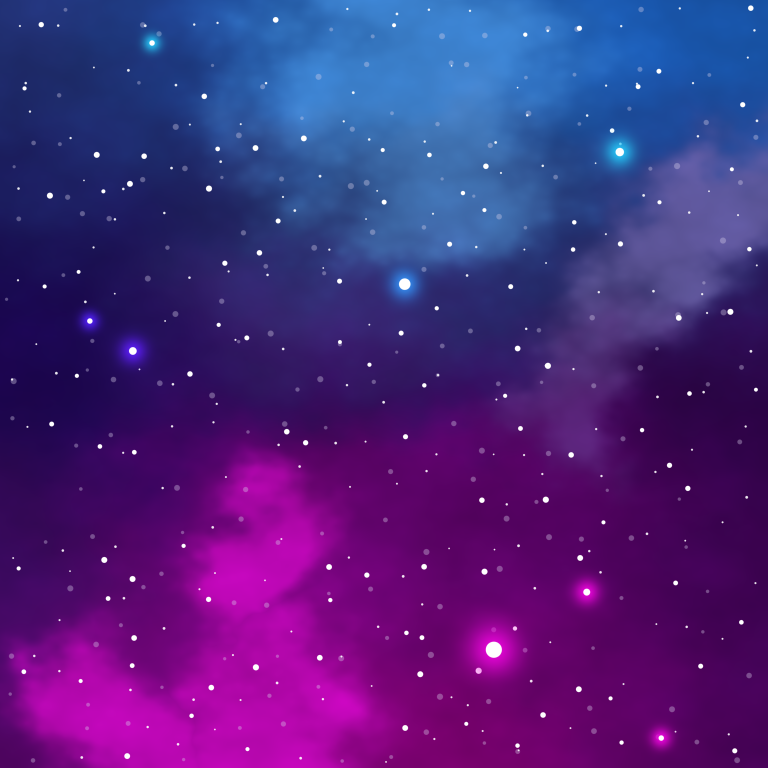
This background is drawn by a Shadertoy shader. Its source:

```glsl
// A starry nebula: blue sky above, plum and magenta clouds below.
// Soft ellipses tint a vertical gradient, warped by layered cellular noise;
// jittered grids scatter small stars, and a short loop adds glowing ones.

#define PUFF_SCALE 6.0
#define PUFF_OCTAVES 4
#define WARP 0.13
#define MOTTLE 0.28
#define DIM_ALPHA 0.36
#define BEACONS 8

const vec3 PLUM = vec3(0.37, 0.01, 0.42);
const vec3 INDIGO = vec3(0.20, 0.05, 0.37);
const vec3 NAVY = vec3(0.15, 0.19, 0.46);
const vec3 BLUE = vec3(0.10, 0.35, 0.70);
const vec3 AZURE = vec3(0.25, 0.53, 0.83);
const vec3 STEEL = vec3(0.28, 0.47, 0.71);
const vec3 MIDNIGHT = vec3(0.08, 0.01, 0.30);
const vec3 AUBERGINE = vec3(0.17, 0.01, 0.27);
const vec3 LILAC = vec3(0.41, 0.37, 0.64);
const vec3 MAUVE = vec3(0.36, 0.16, 0.49);
const vec3 MAGENTA = vec3(0.78, 0.03, 0.74);
const vec3 WINE = vec3(0.50, 0.00, 0.43);

vec2 hash2(vec2 p) {
    vec3 q = fract(p.xyx * vec3(0.1031, 0.1030, 0.0973));
    q += dot(q, q.yzx + 33.33);
    return fract((q.xx + q.yz) * q.zy);
}

// Smoothed distance to the nearest cell point, as a rounded puff
float cellPuff(vec2 p) {
    vec2 cell = floor(p), f = p - cell;
    float sum = 0.0;
    for (int y = -1; y <= 1; y++)
    for (int x = -1; x <= 1; x++) {
        vec2 o = vec2(x, y);
        sum += exp(-9.0 * length(o + hash2(cell + o + 60.0) - f));
    }
    return clamp(1.0 + 0.14 * log(sum), 0.0, 1.0);
}

float puffs(vec2 p) {
    float sum = 0.0, weight = 0.5, total = 0.0;
    for (int i = 0; i < PUFF_OCTAVES; i++) {
        sum += weight * cellPuff(p);
        total += weight;
        p = mat2(1.6, 1.2, -1.2, 1.6) * p + 17.3;
        weight *= 0.55;
    }
    return sum / total;
}

float ellipse(vec2 p, vec2 center, vec2 radius) {
    vec2 d = (p - center) / radius;
    return exp(-dot(d, d));
}

float ridge(vec2 p, vec2 a, vec2 b, float width) {
    vec2 ab = b - a;
    float t = clamp(dot(p - a, ab) / dot(ab, ab), 0.0, 1.0);
    return ellipse(p, a + t * ab, vec2(width));
}

// Breaks a soft shape into billows
float cloud(float shape, float puff) {
    return smoothstep(0.12, 0.95, shape * (0.5 + puff));
}

vec3 nebula(vec2 p) {
    vec2 s = p * PUFF_SCALE * vec2(0.85, 1.1);
    float puff = puffs(s + 31.0);
    vec2 q = p + WARP * (vec2(puffs(s), puffs(s + 9.7)) - 0.6);

    // Vertical gradient
    vec3 c = mix(PLUM, INDIGO, smoothstep(0.36, 0.50, q.y));
    c = mix(c, NAVY, smoothstep(0.46, 0.64, q.y));
    c = mix(c, BLUE, smoothstep(0.62, 0.95, q.y));

    // Dark regions
    c = mix(c, NAVY * 0.95, 0.85 * ellipse(q, vec2(0.0, 0.95), vec2(0.30, 0.30)));
    c = mix(c, NAVY * 0.8, 0.7 * ellipse(q, vec2(0.22, 0.73), vec2(0.22, 0.12)));
    c = mix(c, MIDNIGHT, 0.95 * ellipse(q, vec2(0.0, 0.50), vec2(0.27, 0.27)));
    c = mix(c, AUBERGINE, 0.9 * ellipse(q, vec2(1.02, 0.44), vec2(0.24, 0.18)));
    c = mix(c, AUBERGINE, 0.6 * ellipse(q, vec2(1.05, 0.18), vec2(0.26, 0.30)));
    c = mix(c, INDIGO, 0.7 * ellipse(q, vec2(0.0, 0.25), vec2(0.17, 0.22)));

    // Blue and lilac clouds
    c = mix(c, AZURE, 0.9 * cloud(ellipse(q, vec2(0.53, 0.90), vec2(0.24, 0.22)), puff));
    c = mix(c, STEEL, 0.7 * cloud(ellipse(q, vec2(0.53, 0.75), vec2(0.24, 0.11)), puff));
    c = mix(c, MAUVE, 0.3 * ellipse(q, vec2(0.38, 0.58), vec2(0.22, 0.09)));
    float arm = max(ridge(q, vec2(0.73, 0.46), vec2(0.82, 0.63), 0.085),
                    ridge(q, vec2(0.82, 0.63), vec2(1.02, 0.77), 0.085));
    c = mix(c, mix(MAUVE, LILAC, smoothstep(0.42, 0.64, q.y)), 0.85 * cloud(arm, puff));

    // Wine and magenta clouds
    c = mix(c, WINE, 0.8 * ellipse(q, vec2(0.54, 0.0), vec2(0.26, 0.16)));
    float blaze = max(ridge(q, vec2(0.35, 0.29), vec2(0.29, 0.23), 0.08),
                      ridge(q, vec2(0.34, 0.10), vec2(0.32, 0.0), 0.12));
    blaze = max(blaze, ridge(q, vec2(0.10, 0.06), vec2(0.20, -0.02), 0.09));
    c = mix(c, MAGENTA, 0.4 * ellipse(q, vec2(0.29, 0.13), vec2(0.22, 0.20)));
    c = mix(c, MAGENTA, 0.85 * cloud(blaze, puff));
    return c * (1.0 + MOTTLE * (puff - 0.6));
}

// One star per grid cell, kept by chance; radius is in canvas units
float starLayer(vec2 p, float cells, float chance, vec2 radii, float seed) {
    vec2 cell = floor(p * cells);
    vec2 pos = (cell + 0.1 + 0.8 * hash2(cell + seed)) / cells;
    vec2 pick = hash2(cell + seed + 71.0);
    float aa = 0.7 / iResolution.y, r = mix(radii.x, radii.y, pick.y);
    return step(pick.x, chance) * (1.0 - smoothstep(r - aa, r + aa, length(p - pos)));
}

void mainImage(out vec4 fragColor, in vec2 fragCoord) {
    vec2 p = (fragCoord - 0.5 * iResolution.xy) / iResolution.y + 0.5;
    vec3 c = nebula(p);
    c = mix(c, vec3(0.85, 0.82, 0.92), DIM_ALPHA * starLayer(p, 15.0, 0.8, vec2(0.002, 0.004), 13.0));
    c = mix(c, vec3(1.0), 0.9 * starLayer(p, 15.0, 0.8, vec2(0.0010, 0.0018), 37.0));
    c = mix(c, vec3(1.0), starLayer(p, 13.0, 0.6, vec2(0.0025, 0.0040), 5.0));

    // Glowing stars: x, y, core radius, halo radius; hue follows height
    vec4 beacons[BEACONS] = vec4[BEACONS](
        vec4(0.198, 0.944, 0.0035, 0.011), vec4(0.807, 0.802, 0.0055, 0.018),
        vec4(0.527, 0.630, 0.0075, 0.019), vec4(0.117, 0.582, 0.0035, 0.012),
        vec4(0.173, 0.543, 0.0050, 0.017), vec4(0.764, 0.229, 0.0045, 0.016),
        vec4(0.643, 0.154, 0.0105, 0.033), vec4(0.861, 0.039, 0.0035, 0.013));
    for (int i = 0; i < BEACONS; i++) {
        vec4 b = beacons[i];
        vec3 hue = mix(vec3(0.92, 0.02, 0.86), vec3(0.32, 0.12, 0.98), smoothstep(0.30, 0.59, b.y));
        hue = mix(hue, vec3(0.15, 0.78, 0.97), smoothstep(0.58, 0.66, b.y));
        float d = length(p - b.xy), aa = 0.7 / iResolution.y;
        c = mix(c, hue, 0.95 * exp(-pow(d / b.w, 2.0)));
        c = mix(c, vec3(1.0), 1.0 - smoothstep(b.z - aa, b.z + aa, d));
    }
    fragColor = vec4(c, 1.0);
}
```
